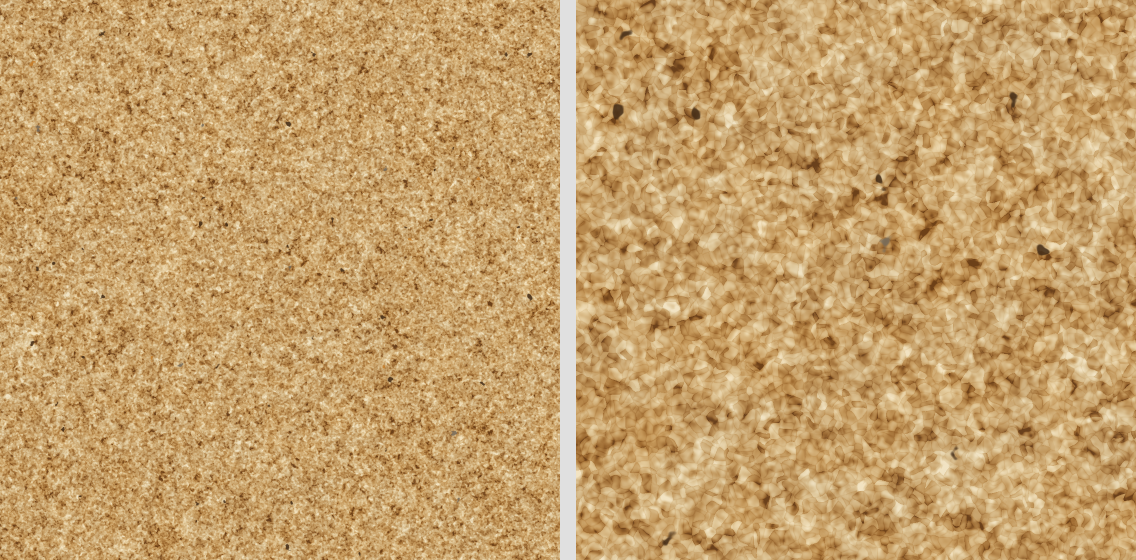
Left: the whole. Right: its middle third, enlarged.
Write a Shadertoy shader that draws this texture.

```glsl
vec3 hash3(vec2 cell, uint seed) {
    uvec2 q = uvec2(ivec2(cell));
    uint h = q.x * 1597334673u ^ q.y * 3812015801u ^ seed * 2798796u;
    vec3 r;
    for (int i = 0; i < 3; i++) {
        h = (h ^ (h >> 16)) * 2146121005u;
        h = (h ^ (h >> 15)) * 2221713035u;
        h ^= h >> 16;
        r[i] = float(h >> 8) / 16777216.0;
    }
    return r;
}

float noise(vec2 p, uint seed) {
    vec2 cell = floor(p), f = fract(p);
    f = f * f * (3.0 - 2.0 * f);
    float low = mix(hash3(cell, seed).x, hash3(cell + vec2(1, 0), seed).x, f.x);
    float high = mix(hash3(cell + vec2(0, 1), seed).x, hash3(cell + 1.0, seed).x, f.x);
    return mix(low, high, f.y) - 0.5;
}

// Nearest grain: distance, gap to its neighbour, random shade
vec3 grains(vec2 p, uint seed) {
    vec2 cell = floor(p);
    float nearest = 9.0, second = 9.0, shade = 0.0;
    for (int y = -1; y <= 1; y++)
    for (int x = -1; x <= 1; x++) {
        vec2 c = cell + vec2(x, y);
        vec3 r = hash3(c, seed);
        float d = length(c + r.xy - p);
        if (d < nearest) {
            second = nearest;
            nearest = d;
            shade = r.z;
        } else second = min(second, d);
    }
    return vec3(nearest, second - nearest, shade);
}

vec3 sandRamp(float tone) {
    vec3 color = mix(vec3(0.42, 0.25, 0.10), vec3(0.61, 0.41, 0.19), clamp(tone + 1.0, 0.0, 1.0));
    color = mix(color, vec3(0.76, 0.59, 0.355), clamp(tone / 2.0, 0.0, 1.0));
    color = mix(color, vec3(0.875, 0.775, 0.59), clamp((tone - 2.0) / 3.0, 0.0, 1.0));
    return mix(color, vec3(0.95, 0.89, 0.76), clamp((tone - 5.0) / 2.0, 0.0, 1.0));
}

// Rare mineral specks: mostly dark, a few grey or amber
vec3 addSpecks(vec3 color, vec2 uv) {
    vec2 p = uv * 24.0, cell = floor(p);
    vec3 place = hash3(cell, 31u), kind = hash3(cell, 32u);
    vec2 d = fract(p) - mix(vec2(0.25), vec2(0.75), place.xy);
    float angle = kind.y * 6.283;
    d = mat2(cos(angle), sin(angle), -sin(angle), cos(angle)) * d;
    float dist = length(d * vec2(0.75, 1.2)) + 0.13 * noise(uv * 300.0, 33u);
    float radius = mix(0.04, 0.10, kind.z * kind.z);
    vec3 mineral = vec3(0.25, 0.16, 0.08);
    if (kind.x > 0.75) mineral = vec3(0.46, 0.42, 0.36);
    if (kind.x > 0.87) mineral = vec3(0.77, 0.48, 0.15);
    float mask = step(place.z, 0.08) * (1.0 - smoothstep(radius - 0.025, radius + 0.025, dist));
    return mix(color, mineral, 0.85 * mask);
}

vec3 sand(vec2 uv) {
    vec2 p = mat2(0.94, 0.34, -0.34, 0.94) * uv + 3.0;
    vec2 warped = p + 0.005 * vec2(noise(p * 170.0, 1u), noise(p * 170.0, 2u));
    vec3 fine = grains(warped * 215.0, 3u);
    vec3 coarse = grains(warped * 110.0, 4u);

    // Broad drifts and clumps
    float tone = 3.04;
    tone += 0.55 * noise(uv * vec2(14.0, 24.0), 5u);
    tone += 0.8 * noise(p * 42.0, 6u);
    tone += 1.9 * noise(warped * 85.0, 7u);
    tone += 2.6 * noise(warped * 150.0, 8u);

    // Individual grains and the shade between them
    tone += 2.9 * (fine.z - 0.5) + 0.9 * (coarse.z - 0.5);
    tone += 3.5 * noise(p * 340.0, 9u);
    tone -= 0.7 * (1.0 - smoothstep(0.0, 0.3, fine.y));
    tone += 0.5 * (0.45 - fine.x);

    // Deep pits and pale quartz
    float pit = noise(warped * 110.0, 10u) + 0.5 * noise(warped * 210.0, 11u);
    tone -= 1.8 * smoothstep(0.28, 0.52, pit);
    tone += 1.5 * step(0.975, coarse.z) * (1.0 - smoothstep(0.3, 0.5, coarse.x));

    vec3 color = sandRamp(tone);
    color += vec3(0.02, 0.0, -0.025) * noise(p * 60.0, 12u);
    return addSpecks(color, uv);
}

void mainImage(out vec4 fragColor, in vec2 fragCoord) {
    // Four samples per pixel keep the grain edges smooth
    vec3 color = vec3(0.0);
    for (int i = 0; i < 4; i++) {
        vec2 offset = vec2(i % 2, i / 2) * 0.5 - 0.25;
        color += sand((fragCoord + offset) / iResolution.y);
    }
    fragColor = vec4(color / 4.0, 1.0);
}
```
